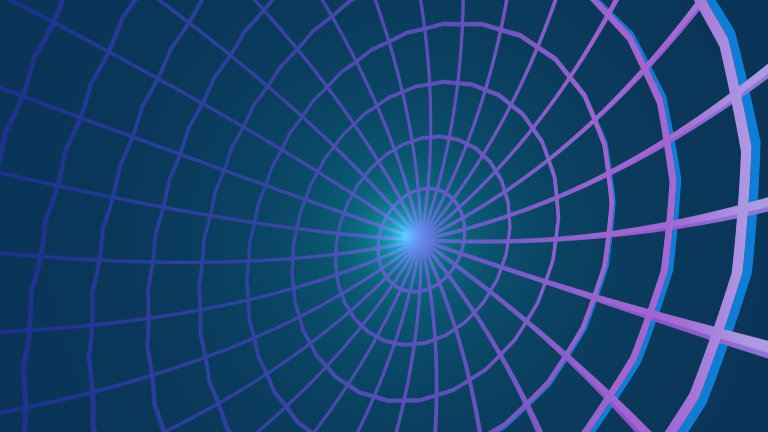
Give the GLSL for this background, as a WebGL 1 fragment shader.

```glsl
precision highp float;

uniform vec2 u_resolution;

const float RADIUS = 0.75;      // dome radius, with its pole at distance 1
const float FOCAL = 1.141;
const float RING_STEP = 0.138;  // polar angle between rings
const float SPOKE_STEP = 6.2831853 / 28.0;

// Signed offset from the nearest multiple of period
float repeatOffset(float x, float period) {
  return x - period * floor(x / period + 0.5);
}

// Smooth coverage of a band lying between two offsets
float band(float x, float low, float high, float blur) {
  return smoothstep(low - blur, low + blur, x)
       * (1.0 - smoothstep(high - blur, high + blur, x));
}

// Far hit of a ray from the origin with the dome
vec3 hitDome(vec3 ray, vec3 center) {
  float a = dot(ray, ray);
  float b = dot(ray, center);
  float c = dot(center, center) - RADIUS * RADIUS;
  return ray * (b + sqrt(b * b - a * c)) / a;
}

// Bar tint from deep blue on the left to pale lilac on the right
vec3 barTint(float x) {
  vec3 tint = mix(vec3(0.12, 0.19, 0.56), vec3(0.18, 0.24, 0.61), smoothstep(-0.9, -0.4, x));
  tint = mix(tint, vec3(0.36, 0.29, 0.71), smoothstep(-0.4, 0.12, x));
  tint = mix(tint, vec3(0.63, 0.39, 0.82), smoothstep(0.08, 0.6, x));
  return mix(tint, vec3(0.68, 0.60, 0.89), smoothstep(0.62, 0.88, x));
}

void main() {
  vec2 p = (gl_FragCoord.xy - 0.5 * u_resolution) / u_resolution.y;

  // View ray in a frame turned along the dome's tilt
  vec2 q = p - vec2(0.0856, -0.0556);
  vec2 along = vec2(0.930, -0.368);
  vec2 across = vec2(0.368, 0.930);
  vec3 ray = vec3(dot(q, along), dot(q, across) / 1.03, FOCAL) / FOCAL;

  // Polar coordinates on the dome
  vec3 axis = vec3(0.588, 0.0, 0.809);
  vec3 center = vec3(0.0, 0.0, 1.0) - RADIUS * axis;
  vec3 hit = hitDome(ray, center);
  vec3 local = hit - center;
  float polar = acos(clamp(dot(local, axis) / RADIUS, -1.0, 1.0));
  vec2 flatPos = vec2(dot(local, vec2(0.809, -0.588).xxy * vec3(1.0, 0.0, 1.0)), local.y);
  float azimuth = atan(flatPos.y, flatPos.x) - 0.036;

  // Straight facets between spokes, then offsets to the nearest bars
  float turn = repeatOffset(azimuth, SPOKE_STEP);
  float facet = polar * cos(turn) / cos(0.5 * SPOKE_STEP);
  float ringOffset = RADIUS * repeatOffset(facet, RING_STEP);
  float spokeOffset = length(flatPos) * turn;

  // Nearer bars are thicker and show their sides
  float nearness = 1.0 - smoothstep(0.42, 0.80, hit.z);
  float halfWidth = 0.0038 * (1.0 + 0.85 * nearness);
  float blur = 0.75 * hit.z / (FOCAL * u_resolution.y);
  float ring = band(ringOffset, -halfWidth, halfWidth, blur);
  float spoke = band(spokeOffset, -halfWidth, halfWidth, blur);
  float side = band(ringOffset, halfWidth, halfWidth + 0.012 * nearness, blur)
             * smoothstep(0.02, 0.15, nearness);

  // Background with a wide halo and a small bright core
  float r = length(p - vec2(0.0486, -0.0463));
  vec3 halo = vec3(0.0, 0.27, 0.20) * exp(-4.0 * r);
  vec3 core = vec3(0.06, 0.45, 0.38) * exp(-22.0 * r);
  vec3 color = vec3(0.04, 0.20, 0.34) + halo + core;

  // Lit bars over their blue sides
  vec3 tint = barTint(p.x) + 0.3 * halo + core;
  float underside = 1.0 - smoothstep(-0.5, -0.2, spokeOffset / halfWidth);
  vec3 spokeTint = mix(tint, tint * vec3(0.82, 0.74, 0.94), underside * nearness);
  color = mix(color, vec3(0.05, 0.49, 0.84), side);
  color = mix(color, spokeTint, spoke);
  color = mix(color, tint, ring);

  gl_FragColor = vec4(color, 1.0);
}
```
